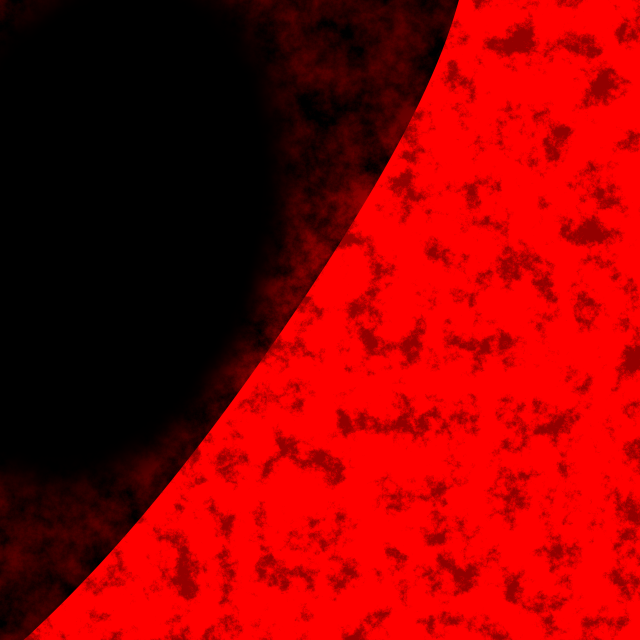
Reproduce this background procedurally as a three.js fragment shader.

```glsl
// Mottled red field cut by a curved rim, with a smoky dark red haze around a black hollow.
#define SPOT_SCALE 17.0
#define SPOT_DEPTH 0.42
#define HAZE_SCALE 15.0
#define HAZE_LEVEL 0.20
#define RIM_GLOW 0.22
#define RIM_SOFTNESS 0.001
#define HOLLOW_CENTER vec2(0.150, 0.648)
#define HOLLOW_RADII vec2(0.260, 0.358)
#define HOLLOW_TILT 0.45
#define OCTAVES 6
#define ROUGHNESS 0.66

varying vec2 vUv;

// Unit gradient for a lattice cell
vec2 cellGradient(vec2 cell) {
  vec3 p = fract(vec3(cell.xyx) * vec3(0.1031, 0.1030, 0.0973));
  p += dot(p, p.yzx + 33.33);
  float angle = 6.28318 * fract((p.x + p.y) * p.z);
  return vec2(cos(angle), sin(angle));
}

float gradientNoise(vec2 p) {
  vec2 i = floor(p);
  vec2 f = p - i;
  vec2 u = f * f * f * (f * (f * 6.0 - 15.0) + 10.0);
  vec2 e = vec2(1.0, 0.0);
  float a = dot(cellGradient(i), f);
  float b = dot(cellGradient(i + e.xy), f - e.xy);
  float c = dot(cellGradient(i + e.yx), f - e.yx);
  float d = dot(cellGradient(i + e.xx), f - e.xx);
  return mix(mix(a, b, u.x), mix(c, d, u.x), u.y);
}

// Layered noise, roughly -0.8 to 0.8
float fbm(vec2 p) {
  float sum = 0.0;
  float amplitude = 1.0;
  for (int k = 0; k < OCTAVES; k++) {
    sum += amplitude * gradientNoise(p);
    p = mat2(1.6, 1.2, -1.2, 1.6) * p + 17.3;
    amplitude *= ROUGHNESS;
  }
  return sum;
}

// Approximate signed distance to the rim, positive on the bright side
float rimDistance(vec2 p) {
  float h = p.y - 0.5;
  float rimX = 0.452 + 0.68 * h - 0.19 * h * h - 0.44 * h * h * h * h;
  float slope = 0.68 - 0.38 * h - 1.76 * h * h * h;
  return (p.x - rimX) * inversesqrt(1.0 + slope * slope);
}

// Tilted ellipse field, 1 on the border of the hollow
float hollowField(vec2 p) {
  vec2 d = (p - HOLLOW_CENTER) / HOLLOW_RADII;
  return dot(d, d) - HOLLOW_TILT * d.x * d.y;
}

float fieldRed(vec2 p) {
  float n = fbm(p * SPOT_SCALE + 5.7);
  return 1.0 - SPOT_DEPTH * smoothstep(0.02, 0.62, -n);
}

float hazeRed(vec2 p, float rim) {
  float smoke = clamp(0.8 + 1.2 * fbm(p * HAZE_SCALE + 41.2), 0.0, 1.6);
  float h = p.y - 0.57;
  float glow = RIM_GLOW * exp(rim / 0.06 - h * h / 0.05);
  float fade = smoothstep(0.92, 1.55, hollowField(p));
  return fade * smoke * (HAZE_LEVEL + glow);
}

void main() {
  float rim = rimDistance(vUv);
  float bright = smoothstep(-RIM_SOFTNESS, RIM_SOFTNESS, rim);
  float red = mix(hazeRed(vUv, min(rim, 0.0)), fieldRed(vUv), bright);
  gl_FragColor = vec4(red, 0.0, 0.0, 1.0);
}
```
